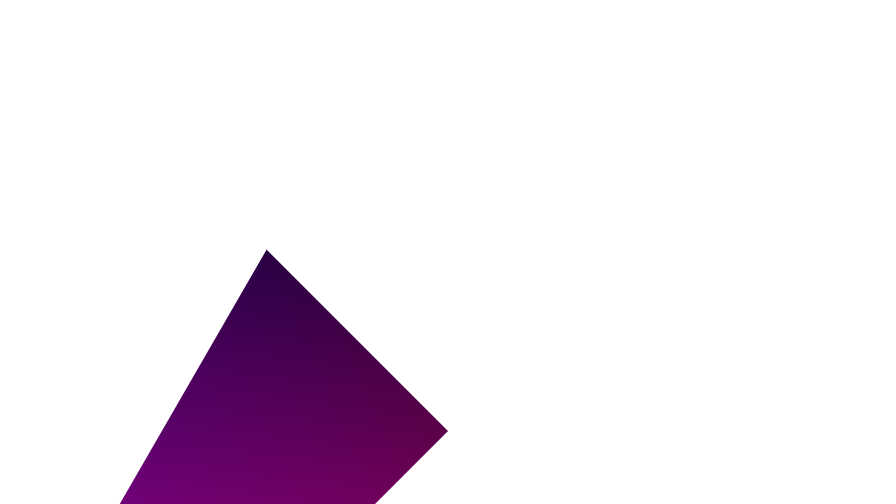
Reproduce this background procedurally as a WebGL 2 fragment shader.

```glsl
#version 300 es
precision highp float;

uniform vec2 u_resolution;
out vec4 fragColor;

// Lengths are in canvas heights, with x = 0 at the centre line.
const vec2 APEX = vec2(-0.360, 0.5046);
const vec2 RIGHT_CORNER = vec2(0.0, 0.1447);
const float LEFT_EDGE_ANGLE = 2.6180;
const float RIGHT_EDGE_ANGLE = 0.7854;

const vec3 BACKGROUND = vec3(1.0);
const vec3 BASE_COLOR = vec3(0.44, 0.003, 0.33);
const vec3 COLOR_PER_X = vec3(0.0, 0.0, -0.217);
const vec3 COLOR_PER_Y = vec3(-0.555, 0.0, -0.29);

vec2 direction(float angle) {
    return vec2(cos(angle), sin(angle));
}

// Signed distance to a line; negative on the inner side.
float halfPlane(vec2 p, vec2 anchor, float normalAngle) {
    return dot(p - anchor, direction(normalAngle));
}

// Convex shape that runs off the bottom of the canvas.
float shardDistance(vec2 p) {
    float left = halfPlane(p, APEX, LEFT_EDGE_ANGLE);
    float upperRight = halfPlane(p, RIGHT_CORNER, RIGHT_EDGE_ANGLE);
    float lowerRight = halfPlane(p, RIGHT_CORNER, -RIGHT_EDGE_ANGLE);
    return max(left, max(upperRight, lowerRight));
}

// Violet to magenta across, dark to bright downwards.
vec3 shardColor(vec2 p) {
    return clamp(BASE_COLOR + COLOR_PER_X * p.x + COLOR_PER_Y * p.y, 0.0, 1.0);
}

void main() {
    vec2 p = (gl_FragCoord.xy - vec2(0.5 * u_resolution.x, 0.0)) / u_resolution.y;
    float coverage = clamp(0.5 - shardDistance(p) * u_resolution.y, 0.0, 1.0);
    fragColor = vec4(mix(BACKGROUND, shardColor(p), coverage), 1.0);
}
```
